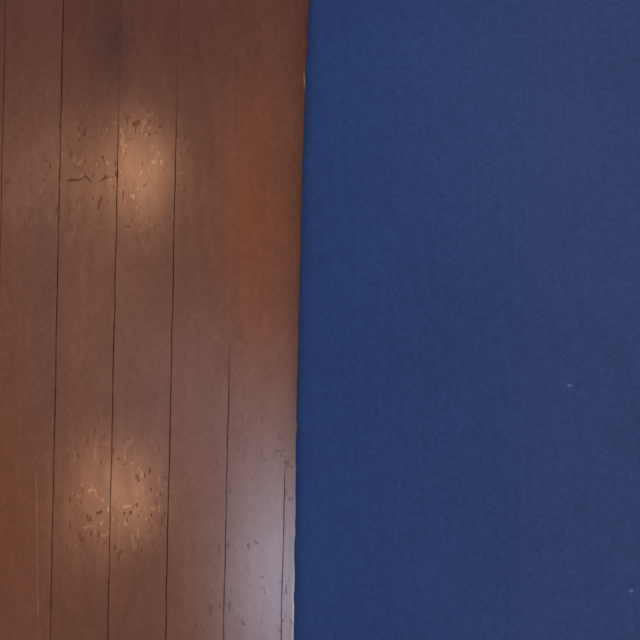
A Shadertoy shader for this texture:

```glsl
// Worn, glossy wooden floorboards beside a deep blue carpet
float hash(vec2 p) {
    return fract(sin(dot(p, vec2(127.1, 311.7))) * 43758.5453);
}

float noise(vec2 p) {
    vec2 i = floor(p), f = fract(p);
    f = f * f * (3.0 - 2.0 * f);
    return mix(mix(hash(i), hash(i + vec2(1, 0)), f.x),
               mix(hash(i + vec2(0, 1)), hash(i + vec2(1, 1)), f.x), f.y);
}

float fbm(vec2 p) {
    float sum = 0.0, amp = 0.5;
    for (int i = 0; i < 4; i++) {
        sum += amp * noise(p);
        p = p * 2.03 + 17.3;
        amp *= 0.5;
    }
    return sum / 0.9375;
}

// Soft elliptical spot
float spot(vec2 p, vec2 center, vec2 size) {
    vec2 d = (p - center) / size;
    return exp(-dot(d, d));
}

// Thin soft line around zero distance
float line(float d, float width) {
    return exp(-d * d / (width * width));
}

vec3 woodColor(vec2 p, float edge) {
    // Planks lean slightly to the right
    float across = (p.x - 0.021 * p.y - 0.078) / 0.0903;
    float plank = floor(across);
    float seamId = floor(across + 0.5);
    float seamDist = (across - seamId) * 0.0903;

    // Base tone, darker at the far end, redder beside the carpet
    vec3 col = mix(vec3(0.392, 0.254, 0.206), vec3(0.350, 0.222, 0.188), smoothstep(0.72, 1.0, p.y));
    col += (hash(vec2(plank, 4.0)) - 0.5) * vec3(0.016, 0.012, 0.012);
    col += vec3(0.060, 0.014, -0.012) * spot(p, vec2(0.40, 0.64), vec2(0.05, 0.24));
    col += vec3(0.035, 0.032, 0.022) * spot(p, vec2(0.17, 0.50), vec2(0.16, 0.20));
    col += vec3(0.015, -0.005, -0.020) * spot(p, vec2(0.0, 0.18), vec2(0.10, 0.30));
    col -= vec3(0.050, 0.022, 0.0) * spot(p, vec2(0.175, 0.93), vec2(0.025, 0.07));
    col -= vec3(0.035, 0.015, -0.005) * spot(p, vec2(0.07, 0.50), vec2(0.030, 0.22));

    // Cloudy wear, soft grain and small speckle
    float warp = fbm(p * vec2(14.0, 7.0));
    float grain = fbm(vec2(p.x * 80.0 + warp * 4.0, p.y * 16.0 + plank * 9.0));
    float speckle = fbm(p * vec2(190.0, 130.0));
    col *= 0.85 + 0.08 * grain + 0.12 * warp + 0.12 * speckle;

    // Warm lamp reflections and the cool window sheen
    float lamps = spot(p, vec2(0.225, 0.735), vec2(0.055, 0.085))
                + 0.55 * spot(p, vec2(0.13, 0.73), vec2(0.12, 0.09))
                + 0.90 * spot(p, vec2(0.205, 0.225), vec2(0.055, 0.075))
                + 0.55 * spot(p, vec2(0.14, 0.22), vec2(0.07, 0.10));
    col += vec3(0.19, 0.155, 0.105) * lamps * (0.80 + 0.35 * grain);
    float sheen = spot(p, vec2(0.44, 0.08), vec2(0.11, 0.25));
    col += vec3(0.18, 0.27, 0.365) * sheen * (0.88 + 0.12 * smoothstep(0.345, 0.352, p.x - 0.021 * p.y));
    col += vec3(0.025, 0.035, 0.060) * spot(p, vec2(0.30, 0.38), vec2(0.14, 0.15));

    // Sparse dents and glints where the light rakes the surface
    float dents = noise(vec2(p.x * 210.0, p.y * 95.0) + warp * 5.0);
    float patches = smoothstep(0.35, 0.65, noise(p * vec2(45.0, 35.0)));
    float raked = clamp(lamps + 0.7 * sheen, 0.0, 1.0);
    col -= 0.14 * raked * patches * smoothstep(0.76, 0.92, dents);
    col += vec3(0.12, 0.10, 0.07) * clamp(lamps, 0.0, 1.0) * patches * smoothstep(0.24, 0.08, dents);

    // Hairline seams, strongest where the boards catch light
    float seam = 0.70 + 0.30 * noise(vec2(seamId * 7.3, p.y * 14.0));
    seam *= 0.70 + 0.45 * noise(vec2(seamId * 3.1, p.y * 90.0));
    seam *= 1.0 - 0.80 * smoothstep(0.76, 0.84, p.y) * step(0.5, seamId);
    seam *= mix(1.0, smoothstep(0.50, 0.36, p.y), step(2.5, seamId));
    seam *= mix(1.0, 0.6, step(seamId, -0.5)) * mix(1.0, smoothstep(0.30, 0.22, p.y), step(3.5, seamId));
    float wander = 0.0012 * (noise(vec2(p.y * 25.0, seamId)) - 0.5);
    col *= 1.0 - 0.46 * seam * line(seamDist + wander, 0.0012);

    // Long scratch at lower left and a short cross scuff
    float scratch = line(p.x - 0.058 + 0.012 * (p.y - 0.15), 0.0013) * smoothstep(0.34, 0.22, p.y);
    col += vec3(0.12, 0.09, 0.06) * scratch * noise(vec2(3.0, p.y * 40.0));
    float scuff = line(p.y - 0.715 - 0.010 * noise(vec2(p.x * 90.0, 2.0)), 0.002);
    scuff *= smoothstep(0.09, 0.11, p.x) * smoothstep(0.19, 0.17, p.x);
    col *= 1.0 - 0.35 * scuff * noise(vec2(p.x * 130.0, 5.0));

    // Shade close to the carpet
    return col * (1.0 - 0.18 * exp(-(edge - p.x) / 0.010) * smoothstep(0.15, 0.45, p.y));
}

vec3 carpetColor(vec2 p, float edge) {
    vec3 col = mix(vec3(0.158, 0.230, 0.398), vec3(0.198, 0.245, 0.398), smoothstep(0.48, 1.0, p.x));
    col += vec3(0.012, 0.014, 0.016) * spot(p, vec2(0.75, 0.85), vec2(0.25, 0.25));
    col *= 0.965 + 0.07 * fbm(p * 9.0);

    // Felted pile: faint upright streaks and fine speckle
    float streak = noise(p * vec2(120.0, 18.0)) - 0.5;
    float pile = fbm(p * vec2(210.0, 180.0)) - 0.5;
    col *= 1.0 + 0.022 * streak + 0.16 * pile;

    // Pale lint
    float lint = spot(p, vec2(0.890, 0.398), vec2(0.004, 0.002))
               + spot(p, vec2(0.987, 0.077), vec2(0.003, 0.003));
    col += 0.14 * lint;
    return col * (1.0 - 0.24 * exp(-(p.x - edge) / 0.007));
}

void mainImage(out vec4 fragColor, in vec2 fragCoord) {
    vec2 p = fragCoord / iResolution.xy;
    float edge = 0.459 + 0.012 * p.y + 0.012 * p.y * p.y * p.y + 0.0015 * (noise(vec2(p.y * 60.0, 8.0)) - 0.5);
    float blur = 0.0008 + 0.5 / iResolution.x;
    vec3 wood = woodColor(p, max(edge, p.x));
    vec3 carpet = carpetColor(p, min(edge, p.x));
    vec3 col = mix(wood, carpet, smoothstep(-blur, blur, p.x - edge));

    // Pale threads along the border
    float thread = 0.7 * smoothstep(0.16, 0.02, p.y) + spot(vec2(0.0, p.y), vec2(0.0, 0.875), vec2(1.0, 0.012));
    col += 0.16 * thread * line(p.x - edge + 0.002, 0.0015);
    fragColor = vec4(clamp(col, 0.0, 1.0), 1.0);
}
```
